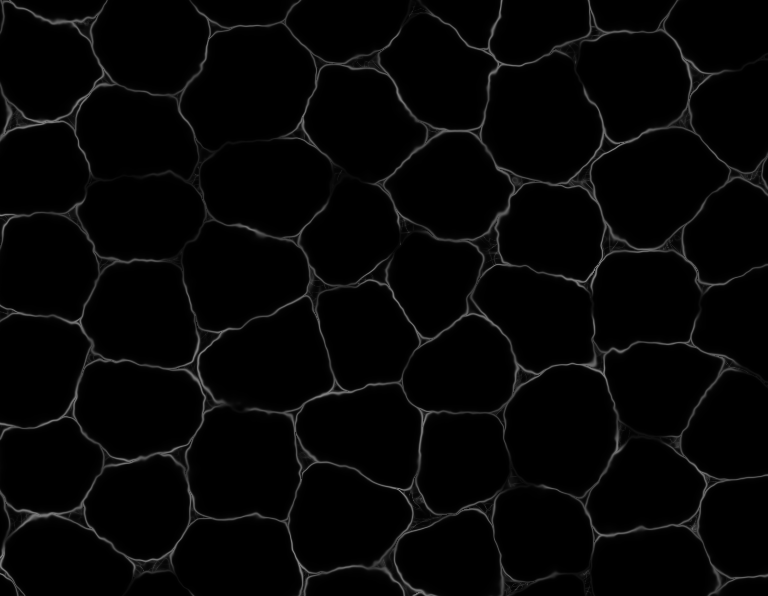
A WebGL 1 fragment shader for this pattern:

```glsl
precision highp float;

uniform vec2 u_resolution;

vec2 hash2(vec2 p) {
  vec3 q = fract(p.xyx * vec3(0.1031, 0.1030, 0.0973));
  q += dot(q, q.yzx + 33.33);
  return fract((q.xx + q.yz) * q.zy);
}

// Two independent channels of smooth value noise
vec2 noise2(vec2 p) {
  vec2 i = floor(p);
  vec2 f = fract(p);
  f = f * f * (3.0 - 2.0 * f);
  vec2 low = mix(hash2(i), hash2(i + vec2(1.0, 0.0)), f.x);
  vec2 high = mix(hash2(i + vec2(0.0, 1.0)), hash2(i + 1.0), f.x);
  return mix(low, high, f.y);
}

// Jittered cell centre, with neighbouring columns staggered
vec2 cellSite(vec2 id) {
  float stagger = 0.5 * mod(id.x, 2.0) - 0.25;
  return id + 0.5 + vec2(0.0, stagger) + 0.5 * (hash2(id + 40.0) - 0.5);
}

// Signed distance to the rounded cell wall, negative in the corner gaps
float wallDistance(vec2 p, float rounding) {
  vec2 home = floor(p);
  vec2 nearestId = home;
  float nearest = 8.0;
  for (int y = -1; y <= 1; y++) {
    for (int x = -1; x <= 1; x++) {
      vec2 id = home + vec2(float(x), float(y));
      vec2 offset = cellSite(id) - p;
      float d = dot(offset, offset);
      if (d < nearest) {
        nearest = d;
        nearestId = id;
      }
    }
  }

  // Blend the edge distances and track the slope to keep the line width even
  vec2 a = cellSite(nearestId);
  vec2 slope = vec2(0.0);
  float wall = 8.0;
  for (int y = -2; y <= 2; y++) {
    for (int x = -2; x <= 2; x++) {
      if (x == 0 && y == 0) continue;
      vec2 b = cellSite(nearestId + vec2(float(x), float(y)));
      vec2 normal = normalize(b - a);
      float edge = dot(0.5 * (a + b) - p, normal);
      float h = clamp(0.5 + 0.5 * (wall - edge) / rounding, 0.0, 1.0);
      wall = mix(wall, edge, h) - rounding * h * (1.0 - h);
      slope = mix(slope, normal, h);
    }
  }
  return wall / max(length(slope), 0.35);
}

// Thin strands along the mid level of stretched noise
float strands(vec2 p) {
  vec2 n = abs(noise2(p) - 0.5);
  return exp(-22.0 * n.x) + 0.7 * exp(-22.0 * n.y);
}

void main() {
  const float cellsPerHeight = 6.0;
  vec2 p = gl_FragCoord.xy / u_resolution.y * cellsPerHeight;

  // Wavy walls
  vec2 q = p + 0.16 * (noise2(p * 2.3) - 0.5);
  q += 0.05 * (noise2(p * 7.0 + 17.0) - 0.5);
  q += 0.022 * (noise2(p * 17.0 + 5.0) - 0.5);

  float rounding = mix(0.04, 0.33, noise2(p * 1.4 + 31.0).x);
  float wall = wallDistance(q, rounding);
  float d = abs(wall) / cellsPerHeight;

  // Fine thread with a faint halo, fading out in places
  float width = max(0.0019, 0.7 / u_resolution.y);
  float tone = mix(0.14, 0.46, noise2(p * 4.0 + 9.0).x);
  float presence = mix(0.15, 1.0, smoothstep(0.12, 0.32, noise2(p * 1.7 + 63.0).y));
  float light = tone * exp(-d * d / (width * width)) + 0.06 * exp(-d / 0.004);
  light *= presence;

  // Dim fibrous web inside the corner gaps
  float gap = smoothstep(0.0, 0.025, -wall);
  vec2 sway = 0.25 * noise2(p * 5.0 + 80.0);
  float web = strands((p + sway) * vec2(13.0, 6.0));
  web += 0.6 * strands((p.yx - sway) * vec2(15.0, 8.0) + 50.0);
  light += gap * (0.008 + 0.2 * web * noise2(p * 6.0 + 23.0).y);

  gl_FragColor = vec4(vec3(light), 1.0);
}
```
